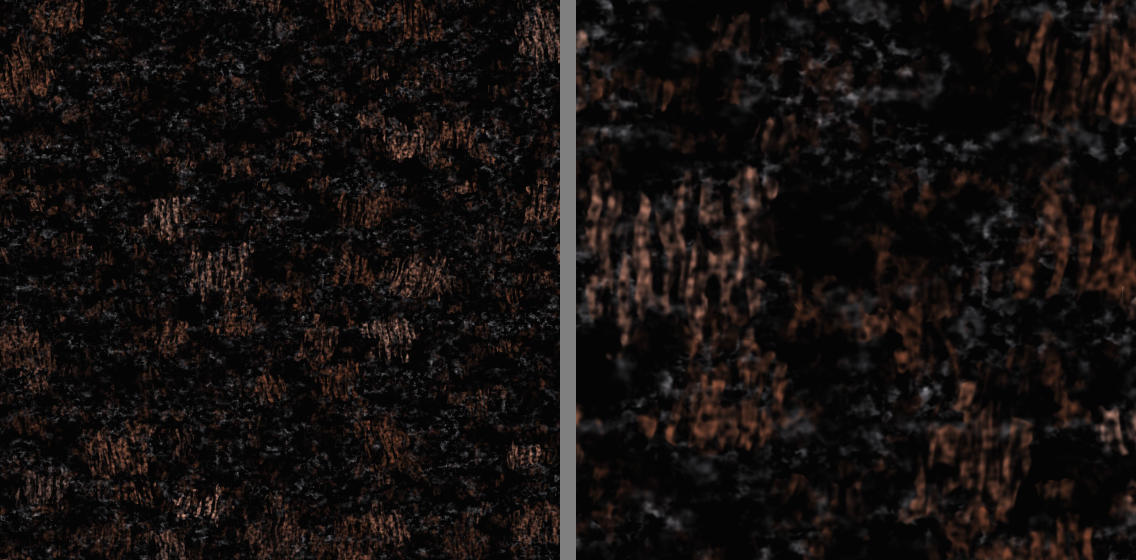
Left: the whole. Right: its middle third, enlarged.
This texture is drawn by a Shadertoy shader. Its source:

```glsl
// Polished dark brown granite: a near-black ground with cool slate flecks and
// ragged feldspar grains, each grain split by fine, nearly vertical fibres.
// Grains are jittered cells; their edges, fibres and flecks are gradient noise.

#define BLACK vec3(0.014, 0.014, 0.016)
#define SLATE vec3(0.215, 0.210, 0.220)
#define RUST vec3(0.245, 0.133, 0.088)
#define TAN vec3(0.480, 0.350, 0.305)
#define BIG_CELLS 9.0
#define SMALL_CELLS 25.0
#define BIG_FILL 0.52
#define SMALL_FILL 0.62
#define FIBRE_SCALE vec2(125.0, 19.0)
#define FLECK_SCALE vec2(84.0, 98.0)
#define EDGE_RAGGED 0.95
#define GRIT 1.35

// Integer hash giving two values in 0..1
vec2 hash2(vec2 cell) {
    uvec2 v = uvec2(ivec2(floor(cell)) + 4096);
    v = v * 1664525u + 1013904223u;
    v.x += v.y * 1664525u;
    v.y += v.x * 1664525u;
    v ^= v >> 16u;
    v.x += v.y * 1664525u;
    v.y += v.x * 1664525u;
    v ^= v >> 16u;
    return vec2(v & 65535u) / 65535.0;
}

vec2 gradient(vec2 cell) {
    float angle = 6.28318 * hash2(cell).x;
    return vec2(cos(angle), sin(angle));
}

// Gradient noise, roughly -0.7..0.7
float noise(vec2 p) {
    vec2 i = floor(p), f = p - i;
    vec2 u = f * f * f * (f * (f * 6.0 - 15.0) + 10.0);
    vec2 e = vec2(1.0, 0.0);
    float low = mix(dot(gradient(i), f), dot(gradient(i + e), f - e), u.x);
    float high = mix(dot(gradient(i + e.yx), f - e.yx),
                     dot(gradient(i + e.xx), f - e.xx), u.x);
    return mix(low, high, u.y);
}

float fbm(vec2 p) {
    float sum = 0.0, amp = 1.0;
    for (int k = 0; k < 3; k++) {
        sum += amp * noise(p);
        p = p * 2.03 + 17.3;
        amp *= 0.55;
    }
    return sum;
}

// Scattered fibrous grains: x = brightness, y = tint of the strongest grain
vec2 grains(vec2 uv, float cells, float fill, float seed) {
    vec2 p = uv * cells;
    vec2 best = vec2(0.0);
    float ragged = EDGE_RAGGED * fbm(uv * vec2(1.6, 1.4) * (cells + 16.0) + seed);
    for (int y = -1; y <= 1; y++)
    for (int x = -1; x <= 1; x++) {
        vec2 cell = floor(p) + vec2(x, y);
        vec2 place = hash2(cell + seed);
        vec2 shape = hash2(cell + seed + 311.0);
        vec2 kind = hash2(cell + seed + 719.0);
        if (kind.x > fill) continue;

        // Rounded block with a small lean
        vec2 d = p - cell - 0.5 - 0.75 * (place - 0.5);
        d.x += 0.5 * (shape.y - 0.5) * d.y;
        vec2 radius = mix(0.24, 0.52, shape.x) * vec2(1.05, mix(0.6, 1.0, shape.y));
        vec2 q = d / radius;
        q *= q;
        float body = 1.0 - smoothstep(0.75, 1.05, sqrt(sqrt(dot(q, q))) + ragged);

        // Fibres run along the lean of the grain
        vec2 along = vec2(d.x / cells, uv.y) * FIBRE_SCALE + place * 90.0;
        along.x += 0.7 * noise(uv * 30.0);
        float fibre = noise(along) + 0.6 * noise(along * vec2(1.9, 3.1));
        float glow = body * smoothstep(-0.32, 0.36, fibre) * mix(0.5, 1.1, place.y);
        if (glow > best.x) best = vec2(glow, kind.y);
    }
    return best;
}

void mainImage(out vec4 fragColor, in vec2 fragCoord) {
    vec2 uv = fragCoord / iResolution.y;
    float fine = noise(uv * 145.0) + 0.7 * noise(uv * 230.0 + 40.0);

    // Slate flecks gathered in flat, cloudy drifts, with tiny glints
    float drift = smoothstep(-0.25, 0.45, fbm(uv * vec2(13.0, 20.0) + 60.0));
    float fleck = smoothstep(-0.1, 0.65, fbm(uv * FLECK_SCALE));
    float haze = smoothstep(0.2, 0.7, fbm(uv * vec2(29.0, 40.0) + 130.0));
    float glint = smoothstep(0.22, 0.6, noise(uv * 185.0 + 300.0));
    float slate = drift * (fleck + 0.55 * glint) + 0.6 * haze;
    vec3 color = SLATE * slate;

    // Thin rusty stain between the grains
    float stain = smoothstep(0.0, 0.6, fbm(uv * vec2(22.0, 28.0) + 210.0));
    stain *= smoothstep(-0.25, 0.4, fbm(uv * vec2(90.0, 70.0) + 9.0));
    color = mix(color, RUST, 0.65 * stain);

    // Small rusty grains, then large paler ones
    vec2 small = grains(uv, SMALL_CELLS, SMALL_FILL, 37.0);
    vec2 big = grains(uv, BIG_CELLS, BIG_FILL, 153.0);
    float cluster = smoothstep(-0.3, 0.25, noise(uv * vec2(6.0, 8.0) + 5.0));
    vec3 smallTone = mix(RUST, TAN, 0.5 * small.y * small.y);
    vec3 bigTone = mix(RUST, TAN, pow(big.y, 2.2));
    color = mix(color, smallTone, min(small.x * cluster, 1.0));
    color = mix(color, bigTone, min(big.x, 1.0));

    // Fine mineral grit roughens everything above the black ground
    color *= clamp(1.0 + GRIT * fine, 0.1, 1.9);
    fragColor = vec4(BLACK + color, 1.0);
}
```
